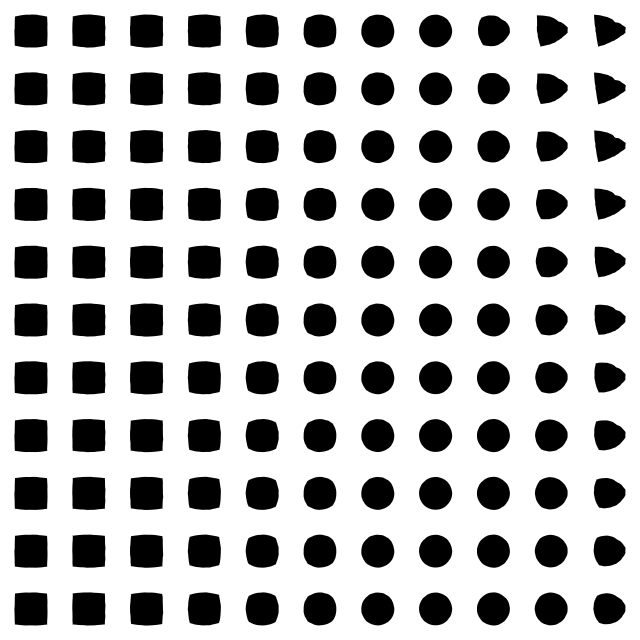
A WebGL 2 fragment shader for this pattern:

```glsl
#version 300 es
precision highp float;
// An 11 by 11 grid of black marks that morph from bulging squares on the left,
// through circles, to blunt triangles on the right. Each mark is a blend of
// three distance fields, weighted by column and row, with a rough edge.

uniform vec2 u_resolution;
out vec4 fragColor;

const float TAU = 6.28318;
const float COUNT = 11.0;             // marks across and down
const float PITCH = 0.0903;           // spacing of the marks
const float HALF_SIZE = 0.0257;       // half the width of a mark
const vec3 PAPER = vec3(1.0);
const vec3 INK = vec3(0.0);

// Columns where each morph begins and ends: bottom row, top row
const vec2 SQUARE_BOTTOM = vec2(1.0, 6.5);
const vec2 SQUARE_TOP = vec2(2.5, 7.0);
const vec2 TRIANGLE_BOTTOM = vec2(8.5, 12.6);
const vec2 TRIANGLE_TOP = vec2(6.8, 9.8);

// Triangle sides in the order left, upper, lower
const vec3 SIDE_REACH = vec3(0.81, 0.74, 0.65);
const vec3 SIDE_BULGE = vec3(0.03, 0.16, 0.12);
const vec2 LEFT_NORMAL = vec2(-0.991, -0.132);
const vec2 UPPER_NORMAL = vec2(0.445, 0.895);
const vec2 LOWER_NORMAL = vec2(0.485, -0.875);
const float DENT_ANGLE = 0.98;
const float DENT_WIDTH = 0.2;
const float DENT_DEPTH = 0.08;

const float EDGE_STEPS = 30.0;        // wobbles around one outline
const float ROUGH_CIRCLE = 0.018;
const float ROUGH_SQUARE = 0.022;
const float ROUGH_TRIANGLE = 0.035;

float hash(vec2 p) {
    return fract(sin(dot(p, vec2(127.1, 311.7))) * 43758.5);
}

// Smooth noise around a closed outline, from -0.5 to 0.5
float outlineNoise(float angle, float seed) {
    float a = (angle / TAU + 0.5) * EDGE_STEPS;
    float i = floor(a);
    float from = hash(vec2(mod(i, EDGE_STEPS), seed));
    float to = hash(vec2(mod(i + 1.0, EDGE_STEPS), seed));
    return mix(from, to, smoothstep(0.0, 1.0, a - i)) - 0.5;
}

// Square whose top and bottom bulge more than its sides
float squareField(vec2 p, float bulge) {
    vec2 a = abs(p);
    return max(a.x + 0.025 * a.y * a.y, a.y + bulge * a.x * a.x) - 1.0;
}

// Curved side: a parabola facing along its normal
float sideField(vec2 p, vec2 normal, float reach, float bulge) {
    float along = p.x * normal.y - p.y * normal.x;
    return dot(p, normal) + bulge * along * along - reach;
}

// Triangle pointing right, trimmed to a unit box, with a dented upper side
float triangleField(vec2 p, float angle) {
    float left = sideField(p, LEFT_NORMAL, SIDE_REACH.x, SIDE_BULGE.x);
    float upper = sideField(p, UPPER_NORMAL, SIDE_REACH.y, SIDE_BULGE.y);
    float lower = sideField(p, LOWER_NORMAL, SIDE_REACH.z, SIDE_BULGE.z);
    float offset = (angle - DENT_ANGLE) / DENT_WIDTH;
    upper += DENT_DEPTH * exp(-offset * offset);
    float trim = max(abs(p.x), abs(p.y)) - 1.0;
    return max(max(left, trim), max(upper, lower));
}

void main() {
    vec2 uv = gl_FragCoord.xy / u_resolution;

    // Grid cell and position inside it, where a mark spans -1 to 1
    vec2 grid = (uv - 0.5) / PITCH + 0.5 * COUNT;
    vec2 cell = floor(grid);
    vec2 p = (grid - cell - 0.5) * PITCH / HALF_SIZE;
    float angle = atan(p.y, p.x + 0.0001);

    // Morph weights from column and height
    float height = cell.y / (COUNT - 1.0);
    vec2 squareRange = mix(SQUARE_BOTTOM, SQUARE_TOP, height);
    vec2 triangleRange = mix(TRIANGLE_BOTTOM, TRIANGLE_TOP, height);
    float square = 1.0 - smoothstep(squareRange.x, squareRange.y, cell.x);
    float triangle = smoothstep(triangleRange.x, triangleRange.y, cell.x);

    // Blended outline
    float field = length(p) - 1.0;
    field = mix(field, squareField(p, mix(0.06, 0.12, height)), square);
    field = mix(field, triangleField(p, angle), triangle);

    // Rough edge, shared by all marks of a column
    float rough = mix(ROUGH_CIRCLE, ROUGH_SQUARE, square);
    rough = mix(rough, ROUGH_TRIANGLE, triangle);
    field += rough * outlineNoise(angle, cell.x);

    // Ink with a one-pixel smooth edge
    float pixel = 1.0 / min(u_resolution.x, u_resolution.y);
    float ink = clamp(0.5 - field * HALF_SIZE / pixel, 0.0, 1.0);
    fragColor = vec4(mix(PAPER, INK, ink), 1.0);
}
```
